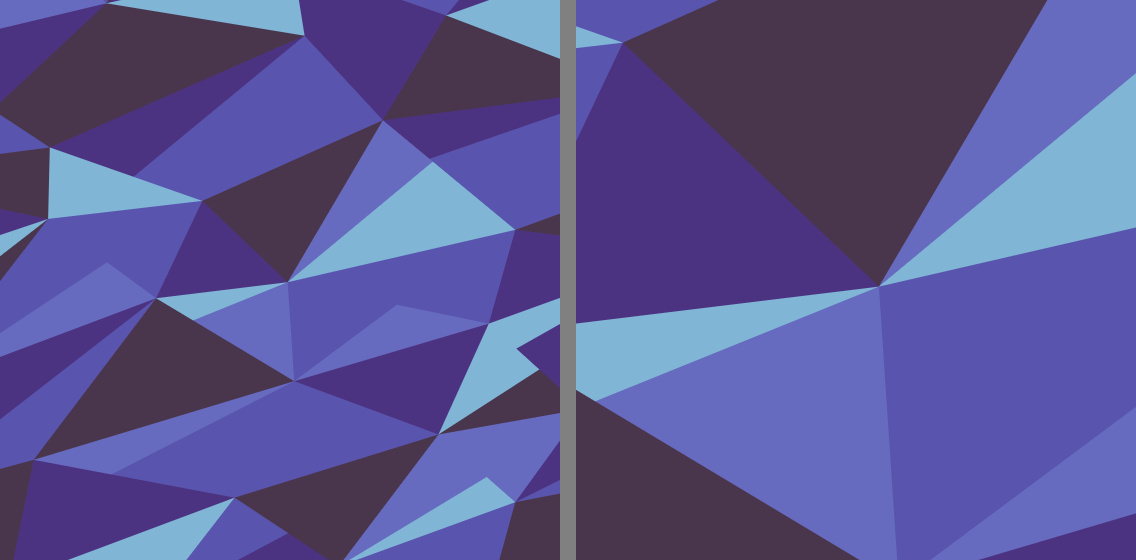
Left: the whole. Right: its middle third, enlarged.
A WebGL 1 fragment shader for this background:

```glsl
precision highp float;

uniform vec2 u_resolution;

// Lattice axes: a shallow rising one and a steep one
const vec2 AXIS_U = vec2(0.36, 0.10);
const vec2 AXIS_V = vec2(0.12, 0.22);

float hash(vec2 p, float seed) {
  return fract(sin(dot(p, vec2(127.1, 311.7)) + seed * 74.7) * 43758.5453);
}

vec2 toCanvas(vec2 q) {
  return q.x * AXIS_U + q.y * AXIS_V;
}

vec2 toLattice(vec2 p) {
  float area = AXIS_U.x * AXIS_V.y - AXIS_U.y * AXIS_V.x;
  return vec2(AXIS_V.y * p.x - AXIS_V.x * p.y,
              AXIS_U.x * p.y - AXIS_U.y * p.x) / area;
}

// Jittered mesh corner; the jitter is small enough to avoid folds
vec2 corner(vec2 id, float jitter) {
  vec2 offset = vec2(hash(id, 1.0), hash(id, 2.0)) - 0.5;
  return toCanvas(id + jitter * offset);
}

// Signed distance to the line a-b, positive on its left
float leftOf(vec2 p, vec2 a, vec2 b) {
  vec2 d = normalize(b - a);
  return d.x * (p.y - a.y) - d.y * (p.x - a.x);
}

float coverage(float distanceInside, float pixel) {
  return clamp(distanceInside / pixel + 0.5, 0.0, 1.0);
}

// Each tone takes its own share of the 0..1 range
vec3 palette(float t) {
  vec3 violet = vec3(0.30, 0.20, 0.51);
  vec3 periwinkle = vec3(0.40, 0.42, 0.75);
  vec3 umber = vec3(0.29, 0.21, 0.30);
  vec3 indigo = vec3(0.35, 0.33, 0.68);
  vec3 sky = vec3(0.50, 0.71, 0.84);
  if (t < 0.30) return violet;
  if (t < 0.41) return periwinkle;
  if (t < 0.63) return umber;
  if (t < 0.78) return indigo;
  return sky;
}

// Colour in rgb, coverage in a; some facets are split from corner a
vec4 facet(vec2 p, vec2 a, vec2 b, vec2 c, vec2 id, float side, float pixel) {
  float inside = min(leftOf(p, a, b), min(leftOf(p, b, c), leftOf(p, c, a)));
  float spread = 0.12 * (hash(id, 3.0 + side) - 0.5);
  float tone = fract(dot(id, vec2(0.7549, 0.5698)) + 0.38 * side + spread);
  vec3 colour = palette(tone);
  if (hash(id, 5.0 + side) < 0.38) {
    vec2 cut = mix(b, c, mix(0.25, 0.7, hash(id, 7.0 + side)));
    vec3 second = palette(fract(tone + 0.45));
    colour = mix(colour, second, coverage(leftOf(p, a, cut), pixel));
  }
  return vec4(colour, coverage(inside, pixel));
}

void main() {
  float pixel = 1.0 / min(u_resolution.x, u_resolution.y);
  vec2 p = gl_FragCoord.xy * pixel;
  vec2 home = floor(toLattice(p));
  float jitter = 0.48;
  vec3 sum = vec3(0.0);
  float total = 0.0;

  // Two triangles for each nearby cell, blended by coverage
  for (int y = -1; y <= 1; y++) {
    for (int x = -1; x <= 1; x++) {
      vec2 id = home + vec2(float(x), float(y));
      vec2 a = corner(id, jitter);
      vec2 b = corner(id + vec2(1.0, 0.0), jitter);
      vec2 c = corner(id + vec2(1.0, 1.0), jitter);
      vec2 d = corner(id + vec2(0.0, 1.0), jitter);
      vec4 lower = facet(p, a, b, d, id, 0.0, pixel);
      vec4 upper = facet(p, c, d, b, id, 1.0, pixel);
      sum += lower.rgb * lower.a + upper.rgb * upper.a;
      total += lower.a + upper.a;
    }
  }
  gl_FragColor = vec4(sum / max(total, 0.0001), 1.0);
}
```
